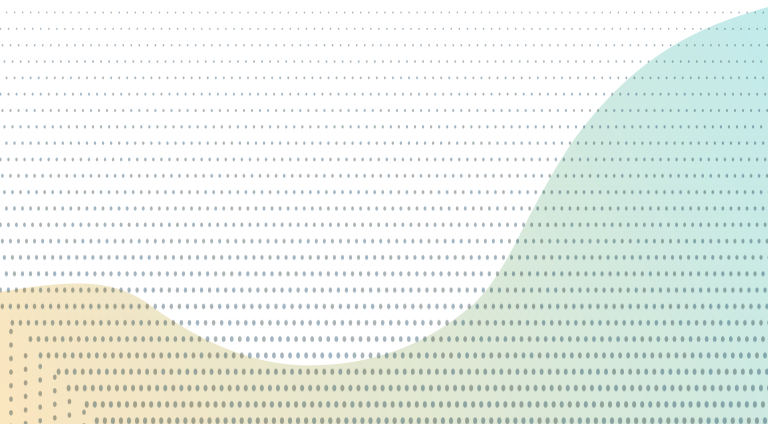
A Shadertoy shader for this background:

```glsl
// Rows of oval dots on white, growing downward and bending into columns at
// the lower left. A smooth wave, built from Hermite spans, tints the lower
// part with a gradient from warm sand to pale aqua, multiplied over the dots.

const vec2 CANVAS = vec2(768.0, 422.5); // design units, y runs downward
const float ROW_GAP = 16.27;

// Cubic Hermite span between knots (x, y, slope)
float span(vec3 a, vec3 b, float x) {
    float h = b.x - a.x;
    float t = (x - a.x) / h;
    float s = 1.0 - t;
    return s * s * ((1.0 + 2.0 * t) * a.y + t * h * a.z)
         + t * t * ((3.0 - 2.0 * t) * b.y - s * h * b.z);
}

// Height of the wave crest at x
float waveEdge(float x) {
    vec3 knots[8] = vec3[8](
        vec3(0, 291, -0.17), vec3(78, 282.5, 0), vec3(150, 304, 0.73),
        vec3(308, 364, 0), vec3(470, 306, -0.83), vec3(515, 243, -1.93),
        vec3(580, 131, -1.3), vec3(768, 7, -0.28));
    int i = 0;
    while (i < 6 && x > knots[i + 1].x) i++;
    return span(knots[i], knots[i + 1], x);
}

float hash(vec2 p) {
    return fract(sin(dot(p, vec2(12.99, 78.23))) * 43758.5);
}

// Coverage of an oval with the given radii
float oval(vec2 q, vec2 radii, float pixel) {
    float d = (length(q / radii) - 1.0) * min(radii.x, radii.y);
    return clamp(0.5 - d / pixel, 0.0, 1.0);
}

// Left end of a row, where it turns down into a column
float bendX(float row) {
    return 11.0 + 14.6 * (row - 19.0);
}

// Horizontal rows: each is shifted by a quarter of the dot gap
float rowDots(vec2 p, float pixel, out vec2 id) {
    float gap = 8.05;
    float row = floor((p.y - 12.5) / ROW_GAP + 0.5);
    float shift = 256.0 + 2.0 * (row - 8.0);
    float col = floor((p.x - shift) / gap + 0.5);
    vec2 center = vec2(shift + col * gap, 12.5 + row * ROW_GAP);
    id = vec2(col, row);
    if (row < 0.0 || (row > 18.5 && center.x < bendX(row) - 3.0)) return 0.0;
    vec2 radii = vec2(0.7, 0.85) + vec2(0.056, 0.1) * row;
    return oval(p - center, radii, pixel);
}

// Vertical columns hanging below the left ends of the lowest rows
float columnDots(vec2 p, float pixel) {
    float gap = 13.5;
    float col = floor((p.x - 11.0) / 14.6 + 0.5);
    if (col < 0.0 || col > 5.0) return 0.0;
    float row = col + 19.0;
    float shift = 6.3 - 2.8 * col;
    float y = shift + gap * floor((p.y - shift) / gap + 0.5);
    if (y < 12.5 + row * ROW_GAP + 5.0) return 0.0;
    return oval(p - vec2(bendX(row), y), vec2(1.8, 2.6), pixel);
}

void mainImage(out vec4 fragColor, in vec2 fragCoord) {
    vec2 uv = fragCoord / iResolution.xy;
    vec2 p = vec2(uv.x, 1.0 - uv.y) * CANVAS;
    float pixel = CANVAS.x / iResolution.x;

    // Dots, varying between grey and slate blue
    vec2 id;
    float dots = rowDots(p, pixel, id);
    dots = max(dots, columnDots(p, pixel));
    vec3 ink = mix(vec3(0.68, 0.70, 0.70), vec3(0.63, 0.71, 0.77), hash(id));
    vec3 color = mix(vec3(1.0), ink, dots);

    // Wave, its edge softened by the distance across the slope
    float edge = waveEdge(p.x);
    float slope = waveEdge(p.x + 0.5) - waveEdge(p.x - 0.5);
    float depth = (p.y - edge) / sqrt(1.0 + slope * slope);
    float inside = clamp(0.5 + depth / pixel, 0.0, 1.0);

    // Diagonal tint from sand to aqua
    float t = clamp(0.8 * uv.x + 0.24 * uv.y - 0.02, 0.0, 1.0);
    vec3 tint = mix(vec3(0.98, 0.90, 0.75), vec3(0.76, 0.92, 0.92), t);
    color *= mix(vec3(1.0), tint, inside);

    fragColor = vec4(color, 1.0);
}
```
